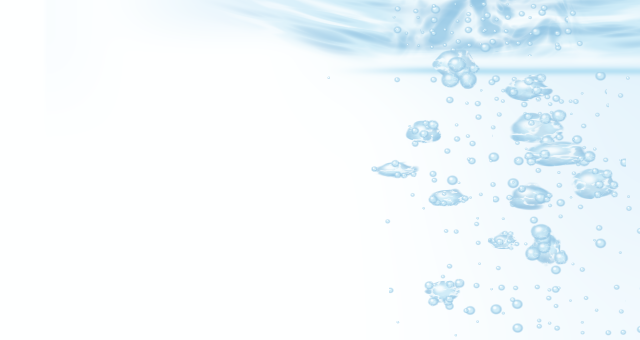
This background is drawn by a Shadertoy shader. Its source:

```glsl
// Pale water seen from below the surface, with a rippled top and rising bubbles.
#define SURFACE_DEPTH 0.208
#define RIPPLE_SCALE vec2(3.2, 19.0)
#define RIPPLE_CONTRAST 0.85
#define FROTH_CELL 0.052
#define DROP_CELL 0.062
#define MIST_CELL 0.034
#define CLUMP_PARTS 6

const vec3 WHITE = vec3(0.995, 1.0, 1.0);
const vec3 PALE = vec3(0.91, 0.96, 0.99);
const vec3 SKY = vec3(0.80, 0.92, 0.97);
const vec3 AQUA = vec3(0.69, 0.87, 0.95);
const vec3 DEEP = vec3(0.57, 0.77, 0.89);
const vec3 SLATE = vec3(0.66, 0.78, 0.87);

// Large clumps: centre x, depth below the top, half width, half height.
const vec4 CLUMPS[12] = vec4[](
    vec4(1.335, 0.19, 0.062, 0.055), vec4(1.555, 0.26, 0.066, 0.036),
    vec4(1.575, 0.378, 0.09, 0.043), vec4(1.247, 0.39, 0.05, 0.034),
    vec4(1.162, 0.50, 0.066, 0.026), vec4(1.316, 0.581, 0.058, 0.026),
    vec4(1.56, 0.575, 0.072, 0.038), vec4(1.645, 0.452, 0.10, 0.036),
    vec4(1.747, 0.54, 0.07, 0.045), vec4(1.48, 0.71, 0.04, 0.025),
    vec4(1.607, 0.73, 0.045, 0.055), vec4(1.305, 0.858, 0.05, 0.034));

float hash(vec2 p) {
    vec3 q = fract(p.xyx * 0.1031);
    q += dot(q, q.yzx + 33.33);
    return fract((q.x + q.y) * q.z);
}

vec2 hash2(vec2 p) {
    return vec2(hash(p), hash(p + 47.3));
}

float noise(vec2 p) {
    vec2 i = floor(p), f = fract(p);
    f = f * f * (3.0 - 2.0 * f);
    return mix(mix(hash(i), hash(i + vec2(1, 0)), f.x),
               mix(hash(i + vec2(0, 1)), hash(i + 1.0), f.x), f.y);
}

// Layered ridges: bright creases between soft cells.
float ridges(vec2 p) {
    float sum = 0.0, amp = 0.5;
    for (int i = 0; i < 3; i++) {
        sum += amp * (1.0 - abs(2.0 * noise(p) - 1.0));
        p = mat2(1.7, 0.5, -0.5, 1.7) * p + 7.1;
        amp *= 0.5;
    }
    return sum / 0.875;
}

// One glassy bubble; wobble bends its outline and adds inner facets.
void bubble(inout vec3 col, vec2 p, vec2 centre, vec2 radius, float wobble, float opacity) {
    vec2 n = (p - centre) / radius;
    if (dot(n, n) > 2.2) return;
    float seed = 40.0 * hash(floor(centre * 500.0));
    float facets = wobble > 0.0 ? ridges(n * 1.8 + seed) : 0.5;
    float d = length(n) + wobble * (noise(n * 1.6 + seed) - 0.5);
    float aa = 1.0 / (iResolution.y * min(radius.x, radius.y));
    float cover = 1.0 - smoothstep(1.0 - aa, 1.0 + aa, d);
    float rim = smoothstep(0.35, 0.95, d) * (0.75 + 0.3 * dot(n, vec2(0.4, -0.6)));
    vec3 glass = mix(SKY, DEEP, clamp(rim + wobble * (1.0 - 1.8 * facets), 0.0, 1.0));
    glass = mix(glass, SLATE, 0.7 * wobble * smoothstep(0.4, 0.8, noise(n * 2.0 - seed)));
    float glint = 1.0 - smoothstep(0.1, 0.5, length(n - vec2(-0.25, 0.3)));
    glint = max(glint, wobble * 2.0 * smoothstep(0.68, 0.9, facets));
    glass = mix(glass, WHITE, 0.85 * min(glint, 1.0));
    col = mix(col, glass, cover * opacity);
}

// Random bubbles, at most one in each cell.
void scatter(inout vec3 col, vec2 p, float cell, float seed, float density) {
    vec2 id = floor(p / cell);
    vec2 key = id + seed;
    if (hash(key + 9.7) > density) return;
    float size = hash(key + 21.9);
    float radius = cell * mix(0.09, 0.27, size * size);
    vec2 centre = (id + 0.3 + 0.4 * hash2(key)) * cell;
    bubble(col, p, centre, radius * vec2(1.08, 0.95), 0.0, 0.85);
}

void mainImage(out vec4 fragColor, in vec2 fragCoord) {
    vec2 p = fragCoord / iResolution.y;
    p.x *= 1.882 * iResolution.y / iResolution.x;
    float depth = 1.0 - p.y;

    // Open water: white on the left, faint blue on the right.
    float right = smoothstep(1.0, 1.95, p.x);
    vec3 col = mix(WHITE, PALE, right * (1.0 - 0.45 * smoothstep(0.4, 1.0, depth)));
    float veil = smoothstep(0.125, 0.14, p.x) * (1.0 - smoothstep(0.14, 0.4, p.x));
    col = mix(col, PALE, 0.2 * veil * (1.0 - smoothstep(0.1, 0.45, depth)));
    float corner = smoothstep(0.25, 0.65, p.x) * (1.0 - smoothstep(0.0, 0.17, depth));
    col = mix(col, PALE, 0.8 * corner);

    // Glow beneath the surface.
    float reach = smoothstep(0.75, 1.4, p.x);
    float glow = exp(-max(depth - 0.12, 0.0) * 11.0);
    col = mix(col, SKY, 0.6 * reach * glow);

    // Rippled surface, sloping down from the left.
    float edge = mix(0.03, 0.165, smoothstep(0.5, 1.1, p.x));
    float body = (1.0 - smoothstep(edge - 0.035, edge + 0.035, depth)) * smoothstep(0.5, 1.1, p.x);
    float slope = 0.2 * min(p.x, 1.15) - 0.06 * max(p.x - 1.35, 0.0);
    float sway = 0.035 * (noise(p * vec2(5.0, 9.0)) - 0.5);
    float crest = ridges(vec2(p.x, depth - slope + sway) * RIPPLE_SCALE);
    vec3 ripple = mix(DEEP, SKY, smoothstep(0.3, 0.65, crest));
    ripple = mix(ripple, WHITE, 0.8 * smoothstep(0.68, 0.92, crest));
    col = mix(col, ripple, RIPPLE_CONTRAST * body);

    // Broken froth in the middle of the surface.
    float froth = smoothstep(1.08, 1.25, p.x) * (1.0 - smoothstep(1.55, 1.75, p.x));
    froth *= 1.0 - smoothstep(0.11, 0.19, depth);
    float foam = ridges(p * 17.0 + 3.0 * noise(p * 8.0));
    vec3 churn = mix(DEEP, WHITE, smoothstep(0.35, 0.85, foam));
    col = mix(col, churn, 0.65 * froth);

    // Dark line where the surface folds under, with a light strip above.
    float line = (depth - SURFACE_DEPTH - 0.006 * (noise(p * vec2(4.0, 1.0)) - 0.5)) / 0.011;
    float strip = (depth - 0.178) / 0.016;
    col = mix(col, WHITE, 0.55 * reach * exp(-strip * strip));
    col = mix(col, AQUA, 0.85 * smoothstep(0.95, 1.35, p.x) * exp(-line * line));

    // Froth bubbles, then drops gathered around the rising column.
    scatter(col, p, FROTH_CELL, 11.0, 0.8 * froth);
    scatter(col, p + 0.02, FROTH_CELL * 0.7, 83.0, 0.6 * froth);
    float column = smoothstep(1.08, 1.5, p.x) * (1.0 - 0.6 * smoothstep(1.65, 1.88, p.x));
    column *= smoothstep(0.2, 0.26, depth);
    scatter(col, p, DROP_CELL, 31.0, 0.5 * column);
    scatter(col, p, MIST_CELL, 57.0, 0.3 * column);

    // Clumps: a bent body ringed by smaller bubbles.
    for (int i = 0; i < 12; i++) {
        vec4 c = CLUMPS[i];
        vec2 centre = vec2(c.x, 1.0 - c.y);
        if (any(greaterThan(abs(p - centre), c.zw * 1.8 + 0.02))) continue;
        bubble(col, p, centre, c.zw * 0.92, 0.45, 0.9);
        for (int j = 0; j < CLUMP_PARTS; j++) {
            vec2 key = vec2(i, j) * 3.7 + 5.0;
            vec2 offset = (hash2(key) * 2.0 - 1.0) * c.zw * 0.95;
            float radius = c.w * mix(0.18, 0.45, hash(key + 13.0));
            bubble(col, p, centre + offset, vec2(radius * 1.15, radius), 0.15, 0.85);
        }
    }
    fragColor = vec4(col, 1.0);
}
```
